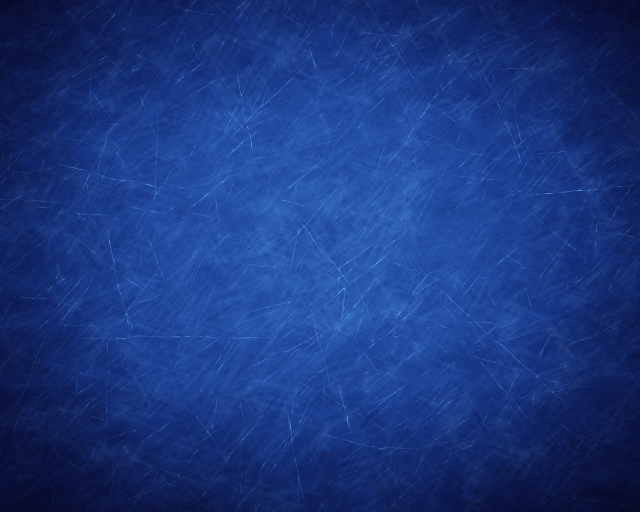
This texture is drawn by a Shadertoy shader. Its source:

```glsl
// Scuffed deep-blue surface: an oval glow fading to near-black corners, mottled
// with fine noise and crossed by hair fibres and worn, broken scratches.
// Long scratches have set ends; the many short ones come from hashed grids.

#define GLOW_CENTER vec2(0.505, 0.53)
#define GLOW_INNER 0.15
#define GLOW_OUTER 1.55
#define MOTTLE 0.30
#define GRAIN 0.13
#define FIBRE_GAIN 0.05
#define SCRATCH_LAYERS 9
#define SCRATCH_GAIN 0.34
#define SCRATCH_WIDTH 0.0006
#define MAIN_ANGLE 0.86
#define SCRATCH_TINT vec3(0.48, 0.74, 0.76)

float hash(vec2 p) {
    vec3 q = fract(vec3(p.xyx) * 0.1031);
    q += dot(q, q.yzx + 33.33);
    return fract((q.x + q.y) * q.z);
}

float noise(vec2 p) {
    vec2 cell = floor(p), f = fract(p);
    f = f * f * (3.0 - 2.0 * f);
    return mix(mix(hash(cell), hash(cell + vec2(1, 0)), f.x),
               mix(hash(cell + vec2(0, 1)), hash(cell + vec2(1, 1)), f.x), f.y);
}

float fbm(vec2 p) {
    float sum = 0.0, gain = 0.5;
    for (int i = 0; i < 5; i++) {
        sum += gain * noise(p);
        p = mat2(1.6, 1.2, -1.2, 1.6) * p + 7.3;
        gain *= 0.6;
    }
    return sum;
}

vec2 rotate(vec2 p, float angle) {
    float c = cos(angle), s = sin(angle);
    return vec2(c * p.x + s * p.y, c * p.y - s * p.x);
}

// Hair-thin ridges of noise stretched along one direction, in short runs
float fibres(vec2 p, float angle, float seed) {
    vec2 q = rotate(p, angle);
    float ridge = 1.0 - abs(2.0 * noise(q * vec2(11.0, 125.0) + seed) - 1.0);
    return pow(ridge, 4.0) * smoothstep(0.4, 0.8, noise(q * vec2(15.0, 32.0) + seed + 40.0));
}

// Crisp segment from a to b, tapering at both ends
float scratch(vec2 p, vec2 a, vec2 b) {
    vec2 along = b - a;
    float h = clamp(dot(p - a, along) / dot(along, along), 0.0, 1.0);
    float d = length(p - a - along * h);
    float line = clamp(0.5 + (SCRATCH_WIDTH - d) * iResolution.y, 0.0, 1.0);
    return line * smoothstep(0.0, 0.2, h) * smoothstep(1.0, 0.8, h);
}

// One scratch per grid cell; most lean the same way, the rest go anywhere
float scatteredScratches(vec2 p) {
    float sum = 0.0, size = 0.27;
    for (int layer = 0; layer < SCRATCH_LAYERS; layer++) {
        vec2 q = p + 3.17 * float(layer);
        for (int n = 0; n < 9; n++) {
            vec2 cell = floor(q / size) + vec2(n % 3 - 1, n / 3 - 1);
            vec2 id = cell + 31.0 * float(layer);
            vec2 middle = (cell + vec2(hash(id + 3.1), hash(id + 17.7))) * size;
            float turn = hash(id + 29.3) - 0.5;
            float angle = hash(id + 41.9) < 0.5 ? MAIN_ANGLE + 0.6 * turn : 3.14 * turn;
            vec2 reach = vec2(cos(angle), sin(angle)) * size * mix(0.25, 0.95, hash(id + 53.2));
            float strength = hash(id + 67.4);
            sum += (0.15 + 0.7 * strength * strength) * scratch(q, middle - reach, middle + reach);
        }
        size *= 0.84;
    }
    return sum;
}

// Each entry holds the two ends of a prominent scratch
float longScratches(vec2 p) {
    vec4 ends[11] = vec4[11](
        vec4(0.46, 0.88, 0.495, 0.69), vec4(0.13, 0.342, 0.58, 0.338),
        vec4(0.52, 0.31, 0.79, 0.53), vec4(0.10, 0.68, 0.35, 0.625),
        vec4(0.20, 0.59, 0.26, 0.33), vec4(0.84, 0.45, 1.13, 0.19),
        vec4(0.655, 0.28, 0.69, 0.15), vec4(0.55, 0.25, 0.597, 0.01),
        vec4(1.01, 0.614, 1.27, 0.64), vec4(0.56, 0.60, 0.70, 0.42),
        vec4(0.74, 0.65, 0.88, 0.86));
    float sum = 0.0;
    for (int i = 0; i < 11; i++) sum += scratch(p, ends[i].xy, ends[i].zw);
    return sum;
}

// Blue ramp from navy shadow to bright cobalt
vec3 blueRamp(float t) {
    return vec3(0.025, 0.03, 0.15) + t * vec3(0.08, 0.29, 0.74) + t * t * vec3(0.04, 0.0, -0.24);
}

void mainImage(out vec4 fragColor, in vec2 fragCoord) {
    vec2 uv = fragCoord / iResolution.xy, p = fragCoord / iResolution.y;

    // Oval glow with a slightly uneven rim
    float radius = length((uv - GLOW_CENTER) * 2.0) + 0.12 * (fbm(p * 4.0) - 0.55);
    float tone = 1.0 - smoothstep(GLOW_INNER, GLOW_OUTER, radius);

    // Leathery mottling, stretched sideways, and fine grain
    float cloud = fbm(p * vec2(17.0, 27.0) + 5.0) - 0.58;
    float grain = noise(rotate(p, 0.5) * vec2(120.0, 190.0)) - 0.5;
    tone = clamp(tone + (MOTTLE * cloud + GRAIN * grain) * (0.4 + 0.6 * tone), 0.0, 1.1);

    // Fibres in several directions over a gently bent plane
    vec2 bent = p + 0.010 * vec2(noise(p * 12.0), noise(p * 12.0 + 31.0));
    float fibre = 0.0;
    for (float k = 0.0; k < 6.0; k++)
        fibre += fibres(bent, MAIN_ANGLE + (k < 3.0 ? 0.24 * (k - 1.0) : 0.7 * k - 4.0), 13.0 * k);

    // Scratches worn into dashes and bright specks
    vec2 wavy = p + 0.007 * (vec2(noise(p * 18.0), noise(p * 18.0 + 19.0)) - 0.5);
    wavy += 0.002 * (vec2(noise(p * 90.0), noise(p * 90.0 + 23.0)) - 0.5);
    float wear = 0.25 + 0.55 * smoothstep(0.35, 0.7, noise(p * 60.0));
    wear += 0.9 * smoothstep(0.62, 0.88, noise(p * 140.0 + 8.0));
    float marks = SCRATCH_GAIN * wear * (scatteredScratches(wavy) + longScratches(wavy));

    float lit = 0.25 + 0.75 * smoothstep(0.0, 0.55, tone);
    vec3 color = blueRamp(tone) + SCRATCH_TINT * lit * (min(marks, 0.42) + FIBRE_GAIN * fibre);
    fragColor = vec4(clamp(color, 0.0, 1.0), 1.0);
}
```
